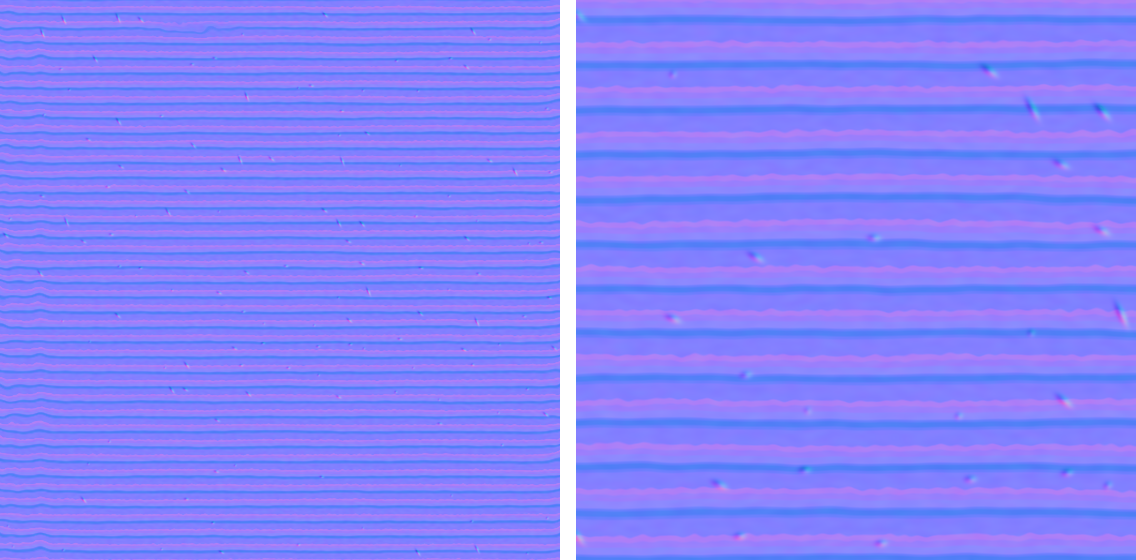
Left: the whole. Right: its middle third, enlarged.
Give the GLSL for this texture map, as a Shadertoy shader.

```glsl
// Normal map of a horizontally ribbed sheet with worn edges, fine grain and small dents.
#define ROWS 37.5                   // ribs down the canvas
#define PHASE 0.95                  // valley offset, in ribs
#define FLAT vec2(0.02, 0.0)        // slopes (across, along) of each facet
#define CREST vec2(0.35, 0.0)
#define SLOPE vec2(0.20, 0.0)
#define PALE vec2(0.10, 0.07)
#define SHOULDER vec2(-0.16, 0.0)
#define VALLEY vec2(-0.36, 0.0)
#define WOBBLE 0.05                 // wander of the rib lines, in ribs
#define GRAIN 0.035                 // strength of the surface grain
#define DENT_CELLS 22.0             // dent grid across the canvas
#define DENT_CHANCE 0.28

vec2 hash2(vec2 p) {
    vec3 q = fract(p.xyx * vec3(0.1031, 0.1030, 0.0973));
    q += dot(q, q.yzx + 33.33);
    return fract((q.xx + q.yz) * q.zy);
}

float gradientNoise(vec2 p) {
    vec2 i = floor(p), f = fract(p);
    vec2 w = f * f * f * (f * (f * 6.0 - 15.0) + 10.0);
    vec2 o = vec2(0.0, 1.0);
    float a = dot(hash2(i) * 2.0 - 1.0, f);
    float b = dot(hash2(i + o.yx) * 2.0 - 1.0, f - o.yx);
    float c = dot(hash2(i + o.xy) * 2.0 - 1.0, f - o.xy);
    float d = dot(hash2(i + o.yy) * 2.0 - 1.0, f - o.yy);
    return mix(mix(a, b, w.x), mix(c, d, w.x), w.y);
}

float bump(float x, float center, float width) {
    float d = (x - center) / width;
    return exp(-d * d);
}

// Facets of one rib, from crest down to valley; u runs from -0.7 to 0.3
vec2 ribSlope(float u, float rough, float soft) {
    vec2 s = FLAT;
    s = mix(s, CREST, smoothstep(-soft, soft, u + 0.52 + rough));
    s = mix(s, SLOPE, smoothstep(-soft, soft, u + 0.40 + rough * 0.6));
    s = mix(s, PALE, smoothstep(-soft, soft, u + 0.27));
    s = mix(s, SHOULDER, smoothstep(-soft, soft, u + 0.11));
    s = mix(s, VALLEY, smoothstep(-soft, soft, u + 0.06));
    s = mix(s, SHOULDER, smoothstep(-soft, soft, u - 0.055));
    return mix(s, FLAT, smoothstep(-soft, soft, u - 0.12));
}

// Sparse nicks, each a small stretched bump at a random angle
vec2 dentSlope(vec2 p) {
    vec2 cell = floor(p * DENT_CELLS);
    vec2 rnd = hash2(cell + 71.0);
    vec2 center = 0.2 + 0.6 * hash2(cell + 13.0);
    float angle = (rnd.y - 0.5) * 2.4;
    vec2 axis = vec2(cos(angle), sin(angle));
    vec2 d = fract(p * DENT_CELLS) - center;
    float stretch = mix(1.0, 3.0, rnd.y * rnd.y);
    vec2 q = vec2(dot(d, axis) / stretch, dot(d, vec2(-axis.y, axis.x))) / 0.045;
    float present = step(rnd.x, DENT_CHANCE);
    vec2 g = q * exp(-dot(q, q)) * present * mix(0.35, 0.9, rnd.y);
    return vec2(-axis.y, axis.x).yx * g.y + axis.yx * g.x;
}

void mainImage(out vec4 fragColor, in vec2 fragCoord) {
    vec2 p = fragCoord / iResolution.xy;
    p.y = 1.0 - p.y;
    float row = p.y * ROWS - PHASE;

    // Wear: bent left and right ends, a kink near the left, a worn patch near the top
    float ends = exp(-p.x / 0.035) + exp((p.x - 1.0) / 0.012);
    float kink = bump(p.x, 0.072, 0.012);
    float patchWear = bump(p.x, 0.35, 0.09) * bump(p.y, 0.052, 0.012);
    float slowWave = gradientNoise(vec2(p.x * 7.0, row * 0.6));
    float fineWave = gradientNoise(vec2(p.x * 38.0, row * 0.8 + 40.0));
    float bend = WOBBLE * (slowWave * 2.0 + fineWave)
        + ends * (0.12 + 0.35 * fineWave)
        + kink * (0.10 + 0.25 * slowWave)
        + patchWear * (0.9 * slowWave + 0.5 * fineWave);

    // Rib profile with a ragged crest edge
    float u = fract(row + bend + 0.7) - 0.7;
    float rough = 0.10 * gradientNoise(vec2(p.x * 130.0, row * 2.0));
    float soft = max(0.03, 0.5 * ROWS / iResolution.y);
    vec2 slope = ribSlope(u, rough, soft);
    slope = mix(slope, vec2(-0.08, 0.0), 0.55 * patchWear);

    // Grain drawn out along the ribs, plus slight tone drift
    vec2 g = p * vec2(75.0, 160.0);
    slope += GRAIN * vec2(gradientNoise(g), gradientNoise(g * 1.2 + 90.0)) * 2.0;
    slope.x += 0.04 * gradientNoise(vec2(p.x * 5.0, row * 0.9 + 17.0));
    slope += dentSlope(p);

    // Encode the unit normal as a colour
    slope = clamp(slope, -0.65, 0.65);
    float up = sqrt(max(1.0 - dot(slope, slope), 0.0));
    fragColor = vec4(vec3(slope, up) * 0.5 + 0.5, 1.0);
}
```
